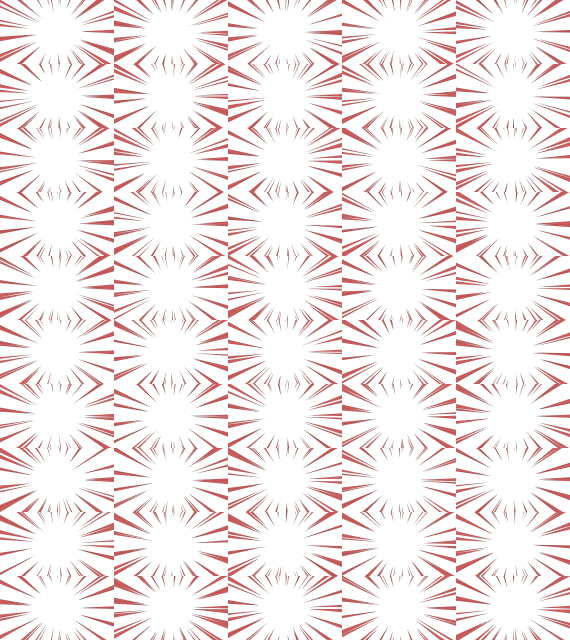
Reproduce this pattern procedurally as a WebGL 2 fragment shader.

```glsl
#version 300 es
precision highp float;
// Grid of radial speed-line bursts on white, each burst clipped to its own cell.
// Every burst has evenly spaced bundles of thin wedges; a hash of the cell and
// stroke number varies each wedge's angle, tip radius and taper.

uniform vec2 u_resolution;
out vec4 fragColor;

// Layout; lengths are in units of the cell height
const vec2  GRID = vec2(5.0, 10.0);
const int   BUNDLES = 21;
const int   STROKES_PER_BUNDLE = 2;
const float ANGLE_JITTER = 0.062;               // radians either side
const vec2  TIP_RADIUS = vec2(0.35, 0.50);      // shortest, longest
const vec2  TAPER = vec2(0.018, 0.058);         // half-width gained per length
const float OUTLINE = 0.0016;
const int   SAMPLES = 2;                        // per axis, smooths the cell cuts

const vec3 PAPER = vec3(1.0);
const vec3 INK = vec3(0.804, 0.361, 0.361);
const vec3 OUTLINE_INK = vec3(0.16, 0.08, 0.08);

const float TAU = 6.2831853;

// Three random values in 0..1 from integer coordinates
vec3 hash3(ivec3 key) {
    uvec3 v = uvec3(key) * 1664525u + 1013904223u;
    v.x += v.y * v.z; v.y += v.z * v.x; v.z += v.x * v.y;
    v ^= v >> 16u;
    v.x += v.y * v.z; v.y += v.z * v.x; v.z += v.x * v.y;
    return vec3(v >> 8u) / 16777216.0;
}

// Share of a pixel-wide interval at offset s covered by a band of given half-width
float bandCoverage(float s, float halfWidth, float pixel) {
    float low = max(s - 0.5 * pixel, -halfWidth);
    float high = min(s + 0.5 * pixel, halfWidth);
    return clamp((high - low) / pixel, 0.0, 1.0);
}

// Colour of one burst at p, measured from the cell centre
vec3 burst(vec2 p, ivec2 cell, float pixel) {
    vec3 color = PAPER;
    for (int i = 0; i < BUNDLES * STROKES_PER_BUNDLE; i++) {
        vec3 rnd = hash3(ivec3(cell, i));
        float angle = TAU * float(i / STROKES_PER_BUNDLE) / float(BUNDLES);
        angle += ANGLE_JITTER * (2.0 * rnd.x - 1.0);
        vec2 dir = vec2(cos(angle), sin(angle));

        float along = dot(p, dir);
        float side = p.x * dir.y - p.y * dir.x;
        float tip = mix(TIP_RADIUS.x, TIP_RADIUS.y, rnd.y);
        float halfWidth = (along - tip) * mix(TAPER.x, TAPER.y, rnd.z);

        float fill = bandCoverage(side, halfWidth, pixel);
        float outer = bandCoverage(side, halfWidth + OUTLINE, pixel);
        color = color * (1.0 - outer) + OUTLINE_INK * (outer - fill) + INK * fill;
    }
    return color;
}

void main() {
    vec2 cellPixels = u_resolution / GRID;
    float pixel = 1.0 / cellPixels.y;
    vec3 color = vec3(0.0);

    // Average a few subpixel positions
    for (int y = 0; y < SAMPLES; y++) {
        for (int x = 0; x < SAMPLES; x++) {
            vec2 offset = (vec2(x, y) + 0.5) / float(SAMPLES) - 0.5;
            vec2 grid = (gl_FragCoord.xy + offset) / cellPixels;
            vec2 p = (fract(grid) - 0.5) * cellPixels * pixel;
            color += burst(p, ivec2(floor(grid)), pixel / float(SAMPLES));
        }
    }
    fragColor = vec4(color / float(SAMPLES * SAMPLES), 1.0);
}
```
